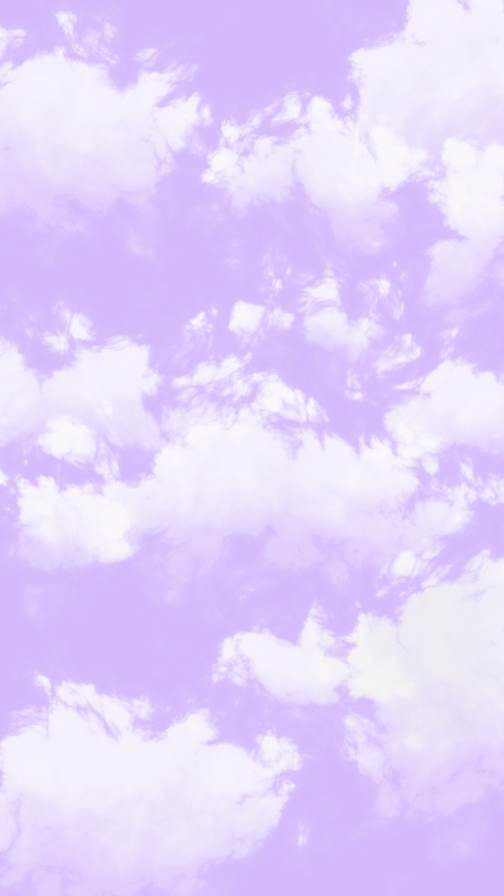
A Shadertoy shader for this texture:

```glsl
#define SKY vec3(0.83, 0.73, 0.99)
#define CLOUD_WHITE vec3(0.975, 0.965, 0.99)
#define CLOUD_GREY vec3(0.945, 0.945, 0.945)
#define LOBE_SCALE 1.07
#define BILLOW_FREQ 15.0
#define BILLOW_DEPTH 0.17
#define EDGE_SOFTNESS 0.036
#define TOP_OPACITY 0.88
#define BASE_OPACITY 0.30
#define HAZE 0.13

const int LOBES = 12;

// Cloud lobes: centre xy, radii zw, in canvas heights
const vec4 lobes[LOBES] = vec4[LOBES](
    vec4(0.070, 0.850, 0.135, 0.085),
    vec4(0.510, 0.890, 0.105, 0.120),
    vec4(0.370, 0.800, 0.100, 0.055),
    vec4(0.530, 0.740, 0.055, 0.075),
    vec4(0.350, 0.633, 0.055, 0.034),
    vec4(0.100, 0.550, 0.150, 0.065),
    vec4(0.280, 0.447, 0.210, 0.072),
    vec4(0.515, 0.532, 0.085, 0.050),
    vec4(0.065, 0.408, 0.055, 0.050),
    vec4(0.500, 0.230, 0.100, 0.125),
    vec4(0.350, 0.235, 0.075, 0.045),
    vec4(0.130, 0.105, 0.160, 0.100));

vec2 hash2(vec2 p) {
    vec3 h = fract(p.xyx * vec3(0.1031, 0.1030, 0.0973));
    h += dot(h, h.yzx + 33.33);
    return fract((h.xx + h.yz) * h.zy);
}

// Distance to the nearest scattered point
float cellular(vec2 p) {
    vec2 cell = floor(p), local = fract(p);
    float nearest = 4.0;
    for (int y = -1; y <= 1; y++)
    for (int x = -1; x <= 1; x++) {
        vec2 offset = vec2(x, y);
        vec2 delta = offset + hash2(cell + offset + 71.0) - local;
        nearest = min(nearest, dot(delta, delta));
    }
    return sqrt(nearest);
}

// Layered sines that bend straight features
vec2 bend(vec2 p) {
    vec2 w = vec2(0.0);
    float amp = 0.010, freq = 23.0;
    for (int i = 0; i < 4; i++) {
        w += amp * sin(freq * (p.yx + w.yx) + vec2(1.3, 4.1) * float(i + 1));
        p = mat2(0.8, 0.6, -0.6, 0.8) * p;
        amp *= 0.55;
        freq *= 1.9;
    }
    return w;
}

// Puffy fractal noise, centred on zero
float billows(vec2 p) {
    float sum = 0.0, total = 0.0, amp = 1.0;
    for (int i = 0; i < 5; i++) {
        sum += amp * (0.54 - cellular(p));
        total += amp;
        amp *= 0.58;
        p = mat2(1.6, 1.2, -1.2, 1.6) * p + 17.3;
    }
    return sum / total;
}

void mainImage(out vec4 fragColor, in vec2 fragCoord) {
    vec2 p = fragCoord / iResolution.y;
    vec2 bent = p + bend(p);
    float puff = billows(bent * BILLOW_FREQ);

    // Composite lobes, bright on top and thin at the base
    float clear = 1.0, haze = 0.0;
    for (int i = 0; i < LOBES; i++) {
        vec2 radii = lobes[i].zw * LOBE_SCALE;
        vec2 q = (bent - lobes[i].xy) / radii;
        float depth = (1.0 - length(q)) * min(radii.x, radii.y);
        float density = depth + BILLOW_DEPTH * puff;
        float body = smoothstep(-0.004, EDGE_SOFTNESS, density);
        float light = smoothstep(-0.95, 0.45, q.y + 0.8 * puff);
        float opacity = mix(BASE_OPACITY, TOP_OPACITY, light);
        clear *= 1.0 - body * opacity;
        haze = max(haze, HAZE * smoothstep(-0.03, 0.02, density));
    }
    float cover = max(1.0 - clear, haze) * (0.97 + 0.25 * puff);

    // Greyer core in the lower right cloud
    float grey = 1.0 - smoothstep(0.03, 0.17, length(bent - vec2(0.48, 0.28)));
    vec3 cloud = mix(CLOUD_WHITE, CLOUD_GREY, 0.85 * grey);
    fragColor = vec4(mix(SKY, cloud, clamp(cover, 0.0, 1.0)), 1.0);
}
```
